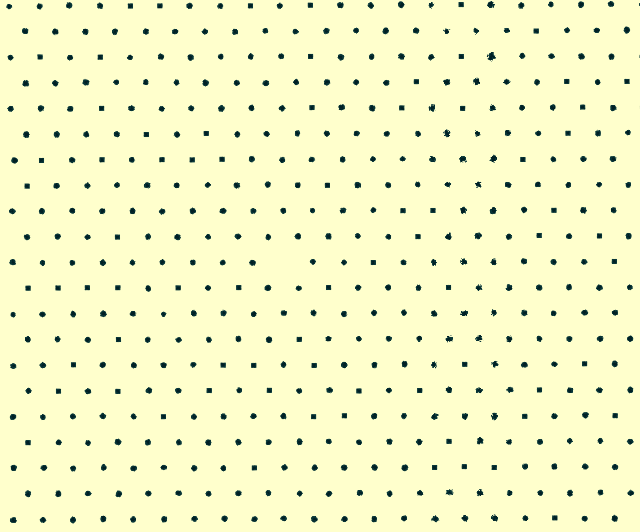
Write a WebGL 2 fragment shader that draws this pattern.

```glsl
#version 300 es
precision highp float;
// Staggered rows of small dark ink dots on cream paper, 21 by 21.
// The nearest lattice point is found per pixel, then a superellipse dot with
// hashed position, proportions, squareness and edge wear is drawn around it.

uniform vec2 u_resolution;
out vec4 fragColor;

// Lengths are fractions of the canvas height.
#define PITCH vec2(0.05657, 0.04827)
#define FIRST_DOT vec2(0.0250, 0.0233)
#define DOT_RADIUS 0.0056
#define JITTER 0.0011
#define ROW_TILT 0.0021
#define COLUMN_BEND 0.0072
#define GRAIN 0.0024
#define WORN_X 0.875
#define PAPER vec3(1.0, 1.0, 0.8)
#define INK vec3(0.03, 0.21, 0.215)
#define DEEP_INK vec3(0.0, 0.12, 0.14)

vec2 hash22(vec2 p) {
    vec3 q = fract(p.xyx * vec3(0.1031, 0.1030, 0.0973));
    q += dot(q, q.yzx + 33.33);
    return fract((q.xx + q.yz) * q.zy);
}

float valueNoise(vec2 p) {
    vec2 cell = floor(p), f = fract(p);
    f = f * f * (3.0 - 2.0 * f);
    float low = mix(hash22(cell).x, hash22(cell + vec2(1.0, 0.0)).x, f.x);
    float high = mix(hash22(cell + vec2(0.0, 1.0)).x, hash22(cell + 1.0).x, f.x);
    return mix(low, high, f.y);
}

// Radius measured so that the outline of the superellipse is at 1.
float superellipse(vec2 d, vec2 radii, float power) {
    vec2 q = pow(abs(d) / radii + 1e-4, vec2(power));
    return pow(q.x + q.y, 1.0 / power);
}

void main() {
    float pixel = 1.0 / u_resolution.y;
    vec2 p = gl_FragCoord.xy * pixel;

    // Nearest point of the slightly tilted and bent lattice
    float tilt = ROW_TILT * p.x;
    float row = round((p.y - FIRST_DOT.y - tilt) / PITCH.y);
    float height = row / 20.0;
    float rowStart = FIRST_DOT.x + 0.5 * PITCH.x * mod(row, 2.0)
                   - COLUMN_BEND * height * height;
    float column = round((p.x - rowStart) / PITCH.x);
    vec2 id = vec2(column, row);
    vec2 center = vec2(rowStart, FIRST_DOT.y + tilt) + id * PITCH;

    // Hashed placement, with one dot knocked aside
    vec2 shapeSeed = hash22(id + 17.0);
    vec2 sizeSeed = hash22(id + 71.0);
    center += (hash22(id + 5.0) - 0.5) * 2.0 * JITTER;
    if (id == vec2(0.0, 14.0)) center.x += 0.0055;

    // Round, pointed or nearly square outlines
    bool square = shapeSeed.x < 0.17;
    float power = square ? 9.0 : mix(1.55, 2.4, shapeSeed.y);
    vec2 radii = DOT_RADIUS * (square ? vec2(0.88, 0.85)
               : mix(vec2(0.91), vec2(1.1), sizeSeed));

    // Blots in one column, ragged edges in a worn vertical band
    bool blot = column == 16.0 && row > 13.0 && mod(row, 4.0) == 2.0;
    if (blot) radii *= 1.23;
    float worn = 1.0 - smoothstep(0.03, 0.11, abs(p.x - WORN_X));
    float grain = valueNoise(p / GRAIN + id * 3.7) - 0.5;
    float roughness = square ? 0.08 : mix(0.3, 0.85, worn);

    // Signed edge distance and coverage
    float r = superellipse(p - center, radii, power) + grain * roughness;
    float edge = (r - 1.0) * DOT_RADIUS;
    float coverage = 1.0 - smoothstep(-0.55 * pixel, 0.55 * pixel, edge);

    // Rows begin at the left margin; one dot is missing
    bool missing = column < 0.0 || id == vec2(9.0, 10.0);
    if (missing) coverage = 0.0;

    // Darker, uneven ink toward the middle
    float core = 1.0 - smoothstep(0.4, 0.75, r + grain * 0.4);
    vec3 ink = mix(INK, DEEP_INK, core);
    fragColor = vec4(mix(PAPER, ink, coverage), 1.0);
}
```
